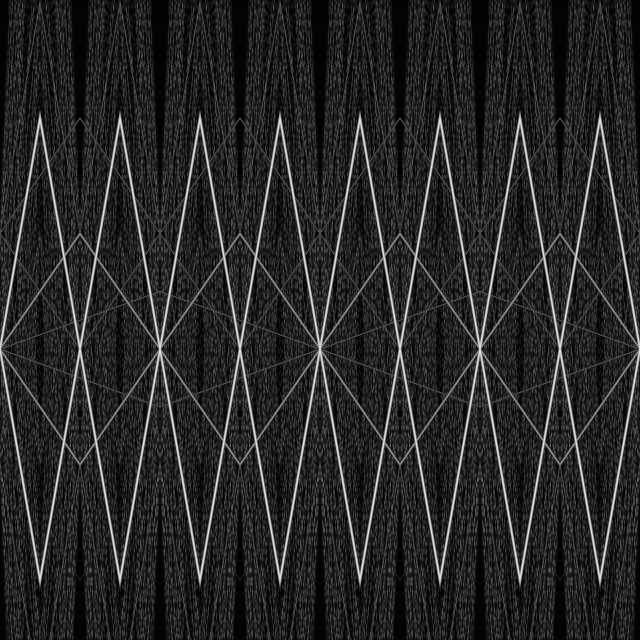
This pattern is drawn by a three.js fragment shader. Its source:

```glsl
// Nested mirrored diamonds in grey on black, folded about one horizontal axis.
// Triangle waves of doubling frequency and height draw the main lines; fans of
// steep rays and stretched cellular specks, broken by wear, fill the ground.
varying vec2 vUv;

const float AXIS = 0.4545;   // height of the mirror axis
const float STEP = 0.1805;   // vertical distance between fan nodes
const float STEEP = 23.1;    // slope of the steepest ray
const vec3 INK = vec3(1.0);

// Triangle wave: 0 at whole numbers, 1 halfway between them.
float tri(float t) {
  return 1.0 - abs(2.0 * fract(t) - 1.0);
}

// Distance from x to the nearest multiple of the period.
float fold(float x, float period) {
  return 0.5 * period * tri(x / period);
}

// Soft line at a vertical offset from a curve of known slope.
float stroke(float offset, float slope, float halfWidth, float px) {
  float dist = abs(offset) / sqrt(1.0 + slope * slope);
  return 1.0 - smoothstep(0.0, halfWidth + 0.5 * px, dist);
}

// Row of diamonds whose outline is a triangle wave around the axis.
float diamonds(vec2 p, float base, float height, float count, float halfWidth, float px) {
  float outline = base + height * tri(p.x * count);
  return stroke(p.y - outline, 2.0 * height * count, halfWidth, px);
}

vec2 hash2(vec2 p) {
  vec2 q = vec2(dot(p, vec2(127.1, 311.7)), dot(p, vec2(269.5, 183.3)));
  return fract(sin(q) * 43758.5);
}

// Cellular noise: distance to the nearest jittered point.
float cellular(vec2 p) {
  vec2 cell = floor(p);
  float nearest = 2.0;
  for (int j = -1; j <= 1; j++) {
    for (int i = -1; i <= 1; i++) {
      vec2 c = cell + vec2(float(i), float(j));
      nearest = min(nearest, length(c + hash2(c) - p));
    }
  }
  return nearest;
}

// Fan of rays; u is the distance from its stem, d the height above the axis.
float fan(float u, float d, float node, float direction, float px) {
  float tone = 0.0;
  for (int i = 0; i < 5; i++) {
    float slope = STEEP * (0.25 + 0.1875 * float(i));
    float ray = stroke(d - abs(node + direction * slope * u), slope, 0.0009, px);
    tone = max(tone, ray * (1.0 - 0.09 * float(i)));
  }
  return tone;
}

void main() {
  float px = fwidth(vUv.x);
  float signedHeight = vUv.y - AXIS;
  vec2 p = vec2(vUv.x, abs(signedHeight));
  float stem = fold(p.x, 0.125);
  float between = 0.0625 - stem;
  float upper = smoothstep(-0.01, 0.01, signedHeight);

  // Specks in vertical dashes, mirrored with the repeat.
  vec2 grain = vec2(fold(p.x, 0.25) * 320.0, vUv.y * 110.0);
  float speck = 1.0 - smoothstep(0.15, 0.6, cellular(grain));
  float wear = 0.55 + 0.45 * speck;

  // Steep ray fans rising and falling from the nodes.
  float rays = 0.0;
  for (int k = 0; k < 2; k++) {
    float node = STEP * float(k);
    rays = max(rays, fan(stem, p.y, node, 1.0, px));
    rays = max(rays, 0.8 * fan(stem, p.y, node, -1.0, px));
  }
  for (int k = 1; k < 4; k++) {
    rays = max(rays, 0.75 * fan(between, p.y, STEP * float(k), -1.0, px));
  }

  // Empty wedges open beyond the first nodes.
  float wedge = smoothstep(-0.004, 0.002, stem - (p.y - STEP) / STEEP);
  float columns = 0.7 + 0.3 * sin(grain.x * 1.1) * sin(grain.x * 0.37 + 1.0);
  float tone = 0.012 + wedge * (0.28 * rays * wear + 0.12 * speck * columns);

  // Faint echoes of the diamonds, stronger above the axis.
  float echo = max(diamonds(p, STEP, STEP, 4.0, 0.0011, px),
                   diamonds(p, STEP, -STEP, 4.0, 0.0011, px));
  tone = max(tone, echo * mix(0.12, 0.34, upper));
  tone = max(tone, 0.27 * diamonds(p, STEP, 2.0 * STEP, 8.0, 0.0012, px));

  // Wide, middle and narrow diamonds, from faint to bright.
  tone = max(tone, 0.32 * diamonds(p, 0.0, 0.5 * STEP, 2.0, 0.0014, px));
  tone = max(tone, 0.58 * diamonds(p, 0.0, STEP, 4.0, 0.0022, px));
  tone = max(tone, 0.88 * diamonds(p, 0.0, 2.0 * STEP, 8.0, 0.0029, px));

  gl_FragColor = vec4(INK * tone, 1.0);
}
```
